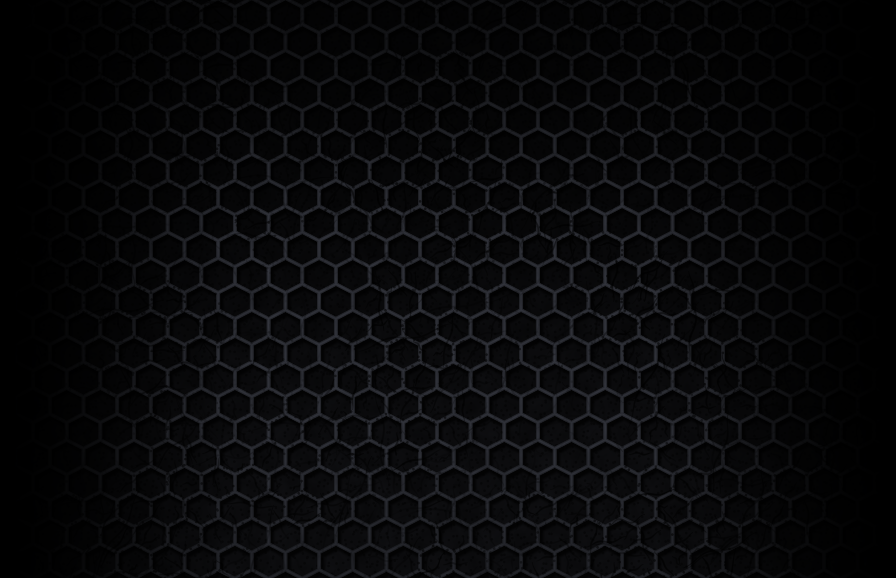
Write a WebGL 2 fragment shader that draws this pattern.

```glsl
#version 300 es
precision highp float;
// Dark worn honeycomb grille over scratched, shadowed floors with a soft vignette.

#define COLUMNS 26.62
#define ROWS 22.25
#define PHASE vec2(0.48, 1.65)
#define WALL_WIDTH 0.125
#define WALL_COLOR vec3(0.190, 0.198, 0.228)
#define FLOOR_COLOR vec3(0.046, 0.047, 0.055)
#define SHADOW_COLOR vec3(0.010, 0.010, 0.012)
#define SHADOW_SHIFT vec2(0.06, -0.10)
#define SCRATCH_WIDTH 0.0013
#define SCRATCH_DEPTH 0.75
#define WEAR 0.55

uniform vec2 u_resolution;
out vec4 fragColor;

const float ROW_STEP = 0.8660254;

vec2 hash2(vec2 p) {
  vec3 q = fract(vec3(p.xyx) * vec3(0.1031, 0.1030, 0.0973));
  q += dot(q, q.yzx + 33.33);
  return fract((q.xx + q.yz) * q.zy);
}

// Smooth blotches from layered sines, about 0 to 1.
float blotches(vec2 p) {
  float sum = 0.0, gain = 0.25;
  for (int i = 0; i < 4; i++) {
    sum += gain * sin(p.x + 1.7 * sin(p.y)) * cos(p.y - 1.3 * sin(p.x));
    p = mat2(1.2, 1.6, -1.6, 1.2) * p + 4.1;
    gain *= 0.6;
  }
  return 0.5 + sum;
}

// Distance to the nearest scattered speck.
float cellular(vec2 p) {
  float nearest = 1.0;
  for (int k = 0; k < 9; k++) {
    vec2 cell = floor(p) + vec2(k % 3 - 1, k / 3 - 1);
    nearest = min(nearest, length(p - cell - hash2(cell)));
  }
  return nearest;
}

// Offset from the nearest centre of a hexagon lattice of unit width.
vec2 hexOffset(vec2 p) {
  vec2 period = vec2(1.0, 2.0 * ROW_STEP);
  vec2 a = mod(p + 0.5 * period, period) - 0.5 * period;
  vec2 b = mod(p, period) - 0.5 * period;
  return dot(a, a) < dot(b, b) ? a : b;
}

// Hexagon radius: 0 at the centre, 0.5 on the border.
float hexRadius(vec2 p) {
  p = abs(p);
  return max(p.x, 0.5 * p.x + ROW_STEP * p.y);
}

// Coverage of thin tapered strokes, one per grid cell.
float scratches(vec2 p, float scale, float seed, float pixel) {
  float cover = 0.0;
  vec2 g = p * scale;
  for (int k = 0; k < 9; k++) {
    vec2 cell = floor(g) + vec2(k % 3 - 1, k / 3 - 1);
    vec2 place = hash2(cell + seed), shape = hash2(cell + seed + 71.0);
    float angle = 0.9 + 2.6 * (shape.x - 0.4);
    vec2 dir = vec2(cos(angle), sin(angle));
    vec2 d = g - cell - place;
    float along = dot(d, dir) / mix(0.25, 0.8, shape.y);
    float across = abs(dot(d, vec2(-dir.y, dir.x)) + 0.04 * sin(5.0 * along)) / scale;
    float width = SCRATCH_WIDTH * max(1.0 - along * along, 0.0);
    float line = 1.0 - smoothstep(width - 0.5 * pixel, width + pixel, across);
    cover = max(cover, line * step(abs(along), 1.0) * (0.4 + 0.6 * place.x));
  }
  return cover;
}

void main() {
  vec2 uv = gl_FragCoord.xy / u_resolution;
  vec2 p = gl_FragCoord.xy / u_resolution.y;
  float pixel = 1.0 / u_resolution.y;
  float hexPixel = COLUMNS / u_resolution.x;

  // Honeycomb
  vec2 grid = uv * vec2(COLUMNS, ROWS) - PHASE;
  vec2 offset = hexOffset(grid * vec2(1.0, ROW_STEP));
  float edge = 0.5 - hexRadius(offset);
  float halfWall = 0.5 * WALL_WIDTH;
  float wall = 1.0 - smoothstep(halfWall - 0.5 * hexPixel, halfWall + 0.5 * hexPixel, edge);
  float ridge = 1.0 - 0.35 * smoothstep(0.0, halfWall, edge);

  // Wear: grime, specks and clustered scratches
  float grime = blotches(p * 34.0);
  float cluster = smoothstep(0.25, 0.65, blotches(p * 7.0 + 2.0));
  float speck = 1.0 - smoothstep(0.10, 0.28, cellular(p * 85.0));
  float scratch = max(scratches(p, 8.0, 3.0, pixel), scratches(p, 15.0, 19.0, pixel));
  scratch = max(scratch, scratches(p, 26.0, 47.0, pixel)) * mix(0.25, 1.0, cluster);

  // Recessed floor, shaded below the upper left walls
  float lit = 1.0 - smoothstep(0.33, 0.47, hexRadius(offset - SHADOW_SHIFT));
  vec3 ground = mix(SHADOW_COLOR, FLOOR_COLOR * mix(0.6, 1.15, grime), lit);
  ground *= (1.0 - SCRATCH_DEPTH * scratch) * (1.0 - 0.4 * speck);
  vec3 metal = WALL_COLOR * ridge * mix(0.8, 1.1, grime);
  metal *= (1.0 - WEAR * scratch) * (1.0 - WEAR * speck * cluster);

  // Vignette: dark sides and top, floors brighter toward the bottom
  float sides = smoothstep(0.0, 0.30, min(uv.x, 1.0 - uv.x));
  float wallLight = mix(1.0, 0.38, smoothstep(0.55, 1.0, uv.y)) * mix(0.75, 1.0, smoothstep(0.0, 0.3, uv.y));
  float floorLight = mix(1.1, 0.3, smoothstep(0.15, 1.0, uv.y));
  vec3 color = mix(ground * floorLight, metal * wallLight, wall) * sides;
  fragColor = vec4(color, 1.0);
}
```
